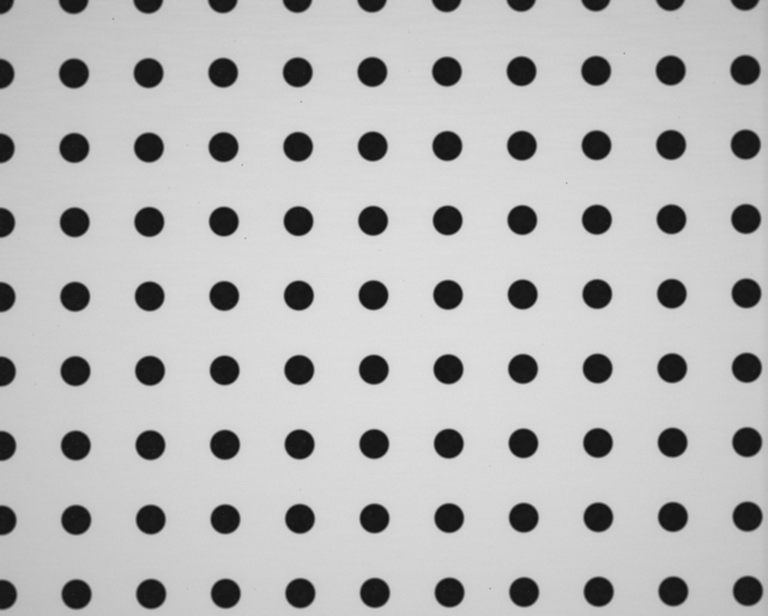
Write a Shadertoy shader that draws this pattern.

```glsl
// Square grid of soft-edged black dots on a softly lit pale grey sheet.
// A slightly rotated plane is repeated per cell; a vignette, fine horizontal
// weave, grain and sparse dust add wear. Lengths are in canvas heights.

const vec2  GRID_ORIGIN = vec2(0.6063, 0.5207);  // centre of one dot
const vec2  PITCH       = vec2(0.1211, 0.1208);
const float TILT        = 0.005;                 // radians
const float DOT_RADIUS  = 0.0239;
const float EDGE_BLUR   = 0.0029;
const float INK         = 0.098;
const float GRAIN_CELLS = 410.0;

// Sine-free hash: 2D cell to 0..1
float hash21(vec2 p) {
    vec3 q = fract(vec3(p.xyx) * 0.1031);
    q += dot(q, q.yzx + 33.33);
    return fract((q.x + q.y) * q.z);
}

float valueNoise(vec2 p) {
    vec2 cell = floor(p);
    vec2 f = fract(p);
    f = f * f * (3.0 - 2.0 * f);
    float low  = mix(hash21(cell), hash21(cell + vec2(1, 0)), f.x);
    float high = mix(hash21(cell + vec2(0, 1)), hash21(cell + vec2(1, 1)), f.x);
    return mix(low, high, f.y);
}

vec2 rotate(vec2 p, float angle) {
    float c = cos(angle), s = sin(angle);
    return vec2(c * p.x + s * p.y, c * p.y - s * p.x);
}

// Coverage of a disc whose edge fades over +-blur
float disc(float dist, float blur) {
    return 1.0 - smoothstep(-blur, blur, dist);
}

// Pale sheet, dimmer towards the borders; q runs from -1 to 1
float sheetTone(vec2 q) {
    vec2 c = q - vec2(0.05, -0.02);
    float rim = smoothstep(0.975, 1.0, q.x);
    return 0.864 - 0.072 * c.x * c.x - 0.058 * c.y * c.y - 0.035 * rim;
}

// Sparse flecks: at most one per cell, present with the given chance
float dust(vec2 p, float cellSize, float chance, float radius, float pixel) {
    vec2 cell = floor(p / cellSize);
    vec2 offset = vec2(hash21(cell + 17.0), hash21(cell + 41.0));
    vec2 d = p - (cell + 0.15 + 0.7 * offset) * cellSize;
    float present = step(hash21(cell + 5.0), chance);
    return present * disc(length(d) - radius, max(radius * 0.6, pixel));
}

void mainImage(out vec4 fragColor, in vec2 fragCoord) {
    float pixel = 1.0 / iResolution.y;
    vec2 p = fragCoord * pixel;
    vec2 q = 2.0 * fragCoord / iResolution.xy - 1.0;

    // Sheet with faint weave and dust
    float tone = sheetTone(q);
    float weave = valueNoise(p * vec2(25.0, 190.0)) - 0.5;
    tone += weave * mix(0.006, 0.014, smoothstep(0.3, 1.0, p.y));
    tone -= 0.22 * dust(p, 0.11, 0.06, 0.0013, pixel);
    tone -= 0.04 * dust(p + 3.7, 0.07, 0.12, 0.002, pixel);

    // Nearest dot of the tilted grid
    vec2 g = rotate(p - GRID_ORIGIN, TILT) / PITCH;
    vec2 id = floor(g + 0.5);
    vec2 local = (g - id) * PITCH;
    float radius = DOT_RADIUS * (1.0 + 0.012 * (hash21(id + 60.0) - 0.5));
    float dist = length(local) - radius;

    // Dim halo, then ink with pale flecks, denser at lower left
    tone -= 0.035 * exp(-max(dist, 0.0) / 0.006);
    float wear = mix(0.12, 0.02, smoothstep(-1.0, 0.3, q.x + 0.5 * q.y));
    float ink = INK + 0.025 * (valueNoise(p * 160.0) - 0.5);
    ink += 0.07 * dust(p + 1.3, 0.007, wear, 0.0009, pixel);
    float blur = max(EDGE_BLUR + 0.0004 * dot(q, q), 0.75 * pixel);
    tone = mix(tone, ink, disc(dist, blur));

    // Fine grain
    tone += 0.012 * (hash21(floor(p * GRAIN_CELLS)) - 0.5);
    fragColor = vec4(vec3(clamp(tone, 0.0, 1.0)), 1.0);
}
```
